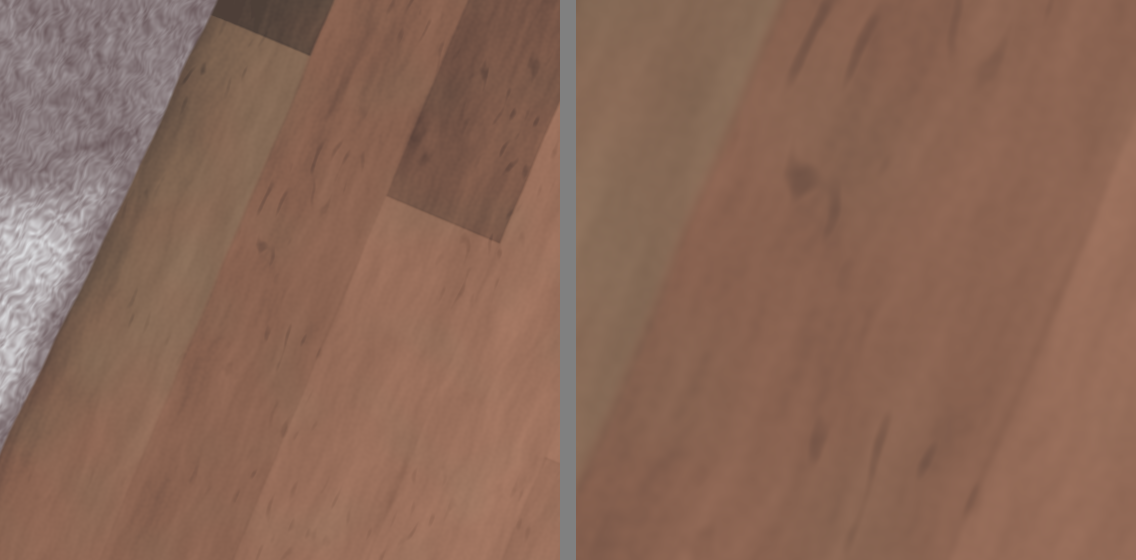
Left, the full canvas; right, a detail of the centre.
Reproduce this texture procedurally as a Shadertoy shader.

```glsl
// Diagonal brown wood planks beside a grey woven rug with a band of sunlight.

const vec3 WOOD_DARK  = vec3(0.39, 0.285, 0.245);
const vec3 WOOD_MID   = vec3(0.53, 0.38, 0.31);
const vec3 WOOD_LIGHT = vec3(0.62, 0.45, 0.37);
const vec3 WOOD_TAN   = vec3(0.95, 1.05, 1.04);
const vec3 RUG_SHADE  = vec3(0.47, 0.41, 0.42);
const vec3 RUG_MID    = vec3(0.61, 0.57, 0.58);
const vec3 RUG_LIGHT  = vec3(0.79, 0.78, 0.79);

const float LEAN = 0.42;          // sideways run of the planks per unit of height
const float PLANK_WIDTH = 0.24;
const float FIRST_SEAM = 0.176;
const float SEAM_BLUR = 0.014;
const float RUG_LEAN = 0.48;
const float RUG_FOOT = 0.19;      // height where the rug edge meets the left side

// Per lane: position of the end joint, tone beyond it, tone before it
const vec3 LANES[5] = vec3[5](
    vec3(1.133, 0.10, 1.40), vec3(3.0, 1.1, 1.12), vec3(0.94, 0.55, 1.55),
    vec3(3.0, 1.65, 1.70), vec3(0.592, 1.85, 1.45));

// Dark marks: centre across and along the grain, then half sizes
const vec4 MARKS[5] = vec4[5](
    vec4(0.256, 1.07, 0.009, 0.09), vec4(0.458, 1.024, 0.010, 0.014),
    vec4(0.879, 0.534, 0.008, 0.05), vec4(0.646, 0.45, 0.009, 0.12),
    vec4(0.425, 1.05, 0.014, 0.07));

vec2 hashGradient(vec2 cell) {
    vec3 h = fract(cell.xyx * vec3(0.1031, 0.1030, 0.0973));
    h += dot(h, h.yzx + 33.33);
    float angle = 6.2832 * fract((h.x + h.y) * h.z);
    return vec2(cos(angle), sin(angle));
}

float gradientNoise(vec2 p) {
    vec2 i = floor(p), f = fract(p);
    vec2 u = f * f * f * (f * (f * 6.0 - 15.0) + 10.0);
    vec2 e = vec2(0.0, 1.0);
    float low = mix(dot(hashGradient(i), f),
                    dot(hashGradient(i + e.yx), f - e.yx), u.x);
    float high = mix(dot(hashGradient(i + e.xy), f - e.xy),
                     dot(hashGradient(i + e.yy), f - e.yy), u.x);
    return mix(low, high, u.y);
}

vec3 ramp(vec3 dark, vec3 middle, vec3 light, float tone) {
    return tone < 1.0 ? mix(dark, middle, max(tone, -0.5))
                      : mix(middle, light, min(tone - 1.0, 1.4));
}

float laneTone(float lane, float along) {
    vec3 plank = LANES[int(clamp(lane + 1.0, 0.0, 4.0))];
    float offset = along - plank.x;
    float joint = exp(-pow(offset / 0.003, 2.0));
    return mix(plank.z, plank.y, smoothstep(-0.003, 0.003, offset)) - 0.22 * joint;
}

vec3 woodColour(vec2 p, float rugDistance) {
    vec2 grain = vec2(p.x - LEAN * p.y, p.y + LEAN * p.x);
    vec2 bend = vec2(gradientNoise(p * 9.0), gradientNoise(p * 9.0 + 40.0));

    // Planks and seams
    float s = (grain.x - FIRST_SEAM + 0.003 * bend.x) / PLANK_WIDTH;
    float seam = floor(s + 0.5);
    float side = smoothstep(-SEAM_BLUR, SEAM_BLUR, s - seam);
    float tone = mix(laneTone(seam - 1.0, grain.y), laneTone(seam, grain.y), side);
    tone -= 0.14 * exp(-pow((s - seam) / 0.018, 2.0));
    tone += 0.45 * (p.x - p.y) - 0.02;

    // Grain, from broad stains to fine fibres
    vec2 g = grain + vec2(0.012, 0.03) * bend;
    tone += 0.42 * gradientNoise(g * vec2(15.0, 3.0) + 7.0);
    tone += 0.34 * gradientNoise(g * vec2(42.0, 7.0) + 19.0);
    tone += 0.20 * gradientNoise(g * vec2(95.0, 24.0) + 3.0);
    tone += 0.13 * gradientNoise(p * 130.0);

    // Flecks in patches, and larger dark marks
    float fleck = smoothstep(0.22, 0.55, gradientNoise(g * vec2(62.0, 19.0) + 61.0));
    tone -= 0.65 * fleck * smoothstep(-0.05, 0.35, gradientNoise(p * 5.0 + 12.0));
    for (int i = 0; i < 5; i++) {
        vec2 d = (g - MARKS[i].xy) / MARKS[i].zw;
        float rough = 0.65 + 0.6 * gradientNoise(g * vec2(70.0, 28.0));
        tone -= 0.75 * rough * exp(-dot(d, d));
    }

    // Soft shadow beside the rug, and a greyer first lane
    tone -= 1.05 * exp(-max(rugDistance, 0.0) / 0.055);
    vec3 colour = ramp(WOOD_DARK, WOOD_MID, WOOD_LIGHT, tone);
    float tan1 = (1.0 - smoothstep(-0.03, 0.03, s)) * smoothstep(0.0, 0.6, p.y);
    colour *= mix(vec3(1.0), WOOD_TAN, clamp(tan1 + 0.6 * bend.y, 0.0, 1.0));
    return colour;
}

vec3 rugColour(vec2 p, float inside) {
    // Sunlit band with a shaded rim
    float lit = smoothstep(0.72, 0.57, p.y + 0.04 * gradientNoise(p * 12.0));
    lit *= smoothstep(0.012, 0.06, inside);

    // Tufts: upright in the shade, slanting in the light
    vec2 q = p + 0.012 * vec2(gradientNoise(p * 28.0), gradientNoise(p * 28.0 + 9.0));
    float upright = gradientNoise(q * vec2(75.0, 32.0));
    float slanted = gradientNoise(vec2(q.x - q.y, q.x + q.y) * vec2(72.0, 40.0) + 5.0);
    float tuft = mix(upright, slanted, smoothstep(0.85, 0.65, p.y));
    float fibre = gradientNoise(vec2(q.x - 0.5 * q.y, q.y) * vec2(150.0, 85.0));

    float tone = mix(0.42, 1.65, lit) + mix(0.75, 1.0, lit) * tuft + 0.5 * fibre;
    tone += 0.5 * gradientNoise(p * 9.0 + 31.0);
    float crease = p.y - 0.70 - 0.32 * (p.x - 0.04) + 0.02 * gradientNoise(p * 25.0);
    tone -= 0.4 * exp(-pow(crease / 0.012, 2.0)) * smoothstep(0.05, 0.12, p.x);
    return ramp(RUG_SHADE, RUG_MID, RUG_LIGHT, tone);
}

void mainImage(out vec4 fragColor, in vec2 fragCoord) {
    vec2 p = fragCoord / iResolution.xy;
    float edge = p.x - RUG_LEAN * (p.y - RUG_FOOT) + 0.010 * gradientNoise(p * 7.0);
    vec3 colour = mix(rugColour(p, -edge), woodColour(p, edge),
                      smoothstep(-0.004, 0.004, edge));
    fragColor = vec4(colour, 1.0);
}
```
